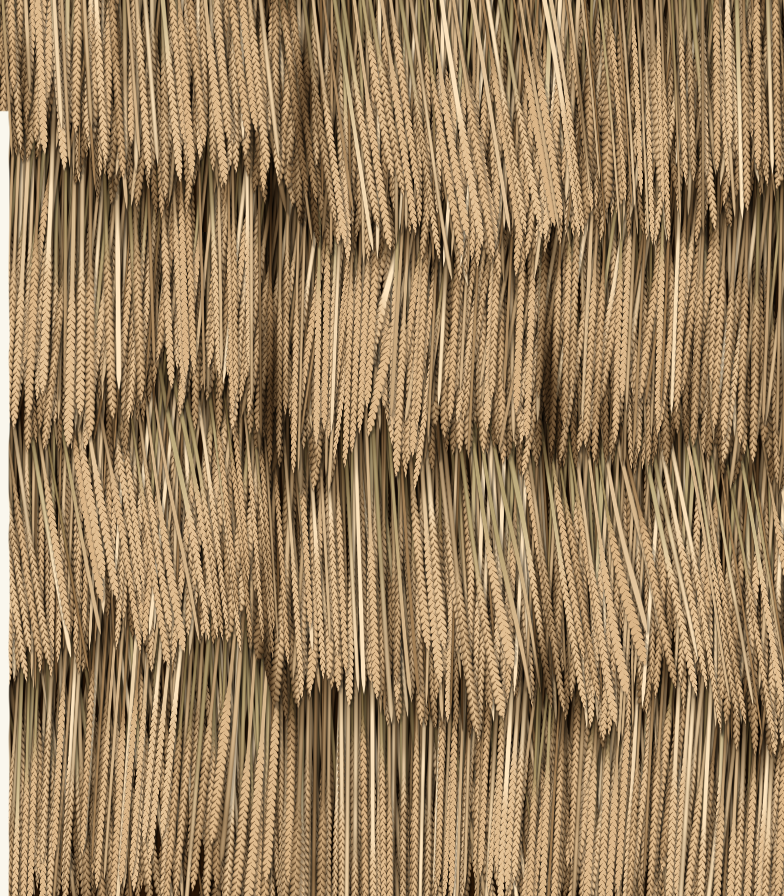
Give the GLSL for this texture, as a Shadertoy shader.

```glsl
// Overlapping rows of hanging straw bundles with grain heads, beside a pale edge strip.

#define ROWS 4            // tiers of straw down the canvas
#define LAYERS 7          // strand layers in each tier
#define ROW_PITCH 0.275   // height between tiers
#define FIRST_TIP 0.825   // mean fringe height of the top tier
#define STRAW_LENGTH 0.42
#define CELL 0.011        // spacing of strands within a layer
#define BUNDLE 0.31       // distance between bundle seams
#define HEAD_WIDTH 0.0037 // half width of a grain head
#define GRAINS 130.0      // grains per unit of height
#define EXPOSURE 1.36

const vec3 GAP   = vec3(0.16, 0.085, 0.025);
const vec3 BROWN = vec3(0.54, 0.41, 0.26);
const vec3 STRAW = vec3(0.74, 0.62, 0.46);
const vec3 PALE  = vec3(0.88, 0.78, 0.63);
const vec3 OLIVE = vec3(0.58, 0.52, 0.34);
const vec3 GRAIN = vec3(0.75, 0.61, 0.44);
const vec3 STRIP = vec3(0.98, 0.97, 0.93);

float hash(vec2 p) {
    return fract(sin(dot(p, vec2(127.1, 311.7))) * 43758.5453);
}

float noise(vec2 p) {
    vec2 i = floor(p), f = fract(p);
    f = f * f * (3.0 - 2.0 * f);
    return mix(mix(hash(i), hash(i + vec2(1, 0)), f.x),
               mix(hash(i + vec2(0, 1)), hash(i + vec2(1, 1)), f.x), f.y);
}

// Uneven lower fringe of a tier, sagging towards the right
float tipLine(float x, float row) {
    return FIRST_TIP - ROW_PITCH * row - 0.045 * smoothstep(0.22, 0.36, x)
         + 0.06 * (noise(vec2(x * 7.0, row * 5.3 + 20.0)) - 0.5)
         + 0.07 * (noise(vec2(x * 22.0, row * 9.1 + 43.0)) - 0.5);
}

// Shadow under the tier above, in bundle seams and between clumps
float tierLight(vec2 p, float row) {
    float below = tipLine(p.x, row - 1.0) - p.y;
    float depth = mix(0.25, 0.6, noise(vec2(p.x * 9.0, row * 7.7)));
    float light = mix(depth, 1.0, smoothstep(-0.02, 0.085, below));
    float seam = (p.x - 0.05 * (hash(vec2(row, 5.0)) - 0.3)) / BUNDLE;
    float d = abs(seam - round(seam)) * BUNDLE / 0.012;
    light *= 1.0 - 0.75 * exp(-d * d) * noise(vec2(row * 8.0, p.y * 9.0));
    return light * (0.8 + 0.4 * noise(vec2(p.x * 28.0, p.y * 4.0 + row * 6.0)));
}

// Draws one strand over col; q.x follows the lean, s runs from root to tip
void drawStrand(inout vec3 col, vec2 q, float s, float id, float key,
                float tip, float light, float px) {
    vec2 seed = vec2(id, key);
    float place = hash(seed), bend = hash(seed + 11.3);
    float kind = hash(seed + 23.7), tone = hash(seed + 37.1);
    float t = q.y - tip - (hash(seed + 51.9) - 0.5) * 0.1;
    if (t < 0.0) return;

    float centre = (id + 0.5 + 0.8 * (place - 0.5) + 1.2 * (bend - 0.5) * s) * CELL;
    float d = q.x - centre;

    // Grains alternate on both sides of the head and point outwards
    float head = step(kind, 0.68) * smoothstep(0.2, 0.15, t + 0.06 * (tone - 0.5));
    float a = fract((q.y + 1.2 * abs(d)) * GRAINS + place * 7.0 + 0.5 * step(0.0, d));
    float grain = 1.0 - (2.0 * a - 1.0) * (2.0 * a - 1.0);
    float halfWidth = mix(mix(0.0013, 0.0025, tone),
                          HEAD_WIDTH * (0.7 + 0.4 * grain), head);
    halfWidth *= smoothstep(-0.004, 0.022, t);

    // Soft contact shadow, then the rounded strand itself
    float ends = smoothstep(0.0, 0.006, t);
    col *= 1.0 - 0.3 * ends * smoothstep(halfWidth + 0.003, halfWidth, abs(d - 0.0008));
    float cover = ends * smoothstep(0.7 * px, -0.7 * px, abs(d) - halfWidth);
    float r = min(abs(d) / max(halfWidth, 0.0005), 1.0);

    vec3 stalk = mix(BROWN, STRAW, smoothstep(0.0, 0.45, tone));
    stalk = mix(stalk, PALE, smoothstep(0.6, 0.95, tone));
    stalk = mix(stalk, OLIVE, 0.7 * step(0.72, bend) * smoothstep(0.08, 0.25, t));
    vec3 hue = mix(stalk, mix(GRAIN, PALE, 0.35 * tone * grain), head);

    float shade = light * (1.0 - 0.35 * r * r) * mix(0.78, 1.14, place);
    shade *= mix(1.0, 0.62 + 0.52 * grain, head);
    shade *= 0.9 + 0.2 * noise(vec2(id * 3.1, q.y * 35.0));
    shade = min(shade * EXPOSURE, 1.16);
    col = mix(col, hue * pow(vec3(shade), vec3(0.9, 1.03, 1.25)), cover);
}

void mainImage(out vec4 fragColor, in vec2 fragCoord) {
    float px = 1.0 / iResolution.y;
    vec2 p = fragCoord * px;
    vec3 col = GAP;

    // Lower tiers first, back layers before front ones
    for (int i = ROWS - 1; i >= 0; i--) {
        float row = float(i);
        float tip = tipLine(p.x, row);
        float s = (tip + STRAW_LENGTH - p.y) / STRAW_LENGTH;
        if (s < 0.0 || s > 1.2) continue;
        float light = tierLight(p, row);

        for (int j = 0; j < LAYERS; j++) {
            float layer = float(j);
            float key = layer * 17.0 + row * 171.0;
            float lean = 0.07 * (noise(vec2(p.x * 5.0, key)) - 0.5)
                       + 0.11 * (hash(vec2(key, 2.0)) - 0.5);
            vec2 q = vec2(p.x - lean * s, p.y);
            float id = floor(q.x / CELL);
            float depth = mix(0.5, 1.0, layer / float(LAYERS - 1));
            for (int k = -1; k <= 1; k++)
                drawStrand(col, q, s, id + float(k), key, tip, light * depth, px);
        }
    }

    // Pale strip along the left edge
    float edge = 0.0095 + 0.0015 * noise(vec2(3.0, p.y * 40.0));
    float strip = smoothstep(px, -px, p.x - edge) * smoothstep(px, -px, p.y - 0.876);
    fragColor = vec4(mix(col, STRIP, strip), 1.0);
}
```
